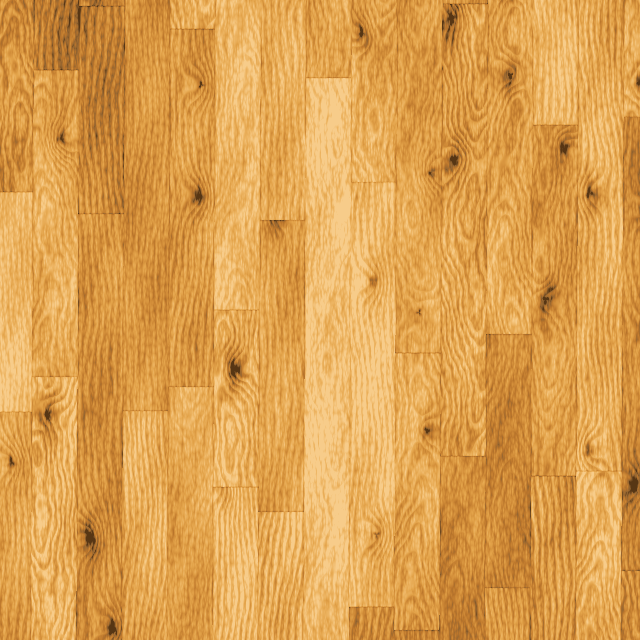
A WebGL 2 fragment shader for this texture:

```glsl
#version 300 es
precision highp float;
// Oak strip floor: staggered vertical planks with arched growth rings, fibres and knots.
// Every layer shifts one tone value, which a ramp of honey browns turns into colour.
// Rings follow a hyperbola bent by layered sines; fibres are stretched cellular noise.

uniform vec2 u_resolution;
out vec4 fragColor;

float hash(vec2 p) {
  vec3 q = fract(p.xyx * 0.1031);
  q += dot(q, q.yzx + 33.33);
  return fract((q.x + q.y) * q.z);
}

// Distance to the nearest scattered point, roughly centred on zero
float cellular(vec2 p) {
  vec2 base = floor(p);
  float nearest = 9.0;
  for (int j = -1; j <= 1; j++) {
    for (int i = -1; i <= 1; i++) {
      vec2 cell = base + vec2(i, j);
      vec2 point = cell + vec2(hash(cell), hash(cell + 71.0));
      nearest = min(nearest, distance(p, point));
    }
  }
  return nearest - 0.48;
}

// Wavy drift of the grain along a plank
float sway(vec2 p, float seed) {
  return 0.75 * sin(1.1 * p.y + 2.0 * p.x + seed)
       + 0.40 * sin(2.7 * p.y - 4.0 * p.x + seed * 2.3)
       + 0.17 * sin(6.3 * p.y + 7.0 * p.x + seed * 3.7)
       + 0.08 * sin(13.0 * p.y - 15.0 * p.x + seed * 5.1);
}

// Dark knot wood at 0, palest sapwood at 6
vec3 woodColor(float tone) {
  vec3 ramp[7] = vec3[7](
    vec3(0.34, 0.21, 0.08), vec3(0.59, 0.40, 0.19), vec3(0.73, 0.46, 0.17),
    vec3(0.82, 0.55, 0.22), vec3(0.89, 0.64, 0.29), vec3(0.93, 0.71, 0.39),
    vec3(0.97, 0.80, 0.54));
  vec3 color = ramp[0];
  for (int i = 1; i < 7; i++) {
    color = mix(color, ramp[i], clamp(tone - float(i - 1), 0.0, 1.0));
  }
  return color;
}

void main() {
  // Plank layout, one unit per plank width
  vec2 uv = gl_FragCoord.xy / u_resolution.y;
  vec2 p = uv * 14.1;
  p.x += 0.32 - 0.07 * uv.y;
  float column = floor(p.x);
  float along = p.y / 8.8 + 5.0 * hash(vec2(column, 3.0));
  float slot = floor(along + 0.5);
  float joint = slot + 0.75 * (hash(vec2(column, slot + 40.0)) - 0.5);
  vec2 plank = vec2(column, along < joint ? slot - 1.0 : slot) + 17.0;
  float seed = 40.0 * hash(plank + 5.0);
  vec2 g = vec2(fract(p.x) - 0.5, p.y);

  // One possible knot and one possible stain per stretch of plank
  float shifted = p.y / 2.8 + hash(vec2(column, 91.0));
  vec2 knotCell = vec2(floor(shifted), column) + plank * 3.0;
  vec2 d = vec2(g.x - 0.6 * (hash(knotCell) - 0.5),
                2.8 * (fract(shifted) - 0.35 - 0.3 * hash(knotCell + 9.0)));
  float hasKnot = step(hash(knotCell + 23.0), 0.24);
  float hasStain = max(hasKnot, step(hash(knotCell + 67.0), 0.15));
  float size = 0.06 + 0.12 * hash(knotCell + 31.0);
  float swell = hasStain * exp(-9.0 * d.x * d.x - 5.0 * d.y * d.y);
  float bentX = d.x + 0.07 * sin(d.y * 5.0 + seed);
  float stain = hasStain * exp(-28.0 * bentX * bentX - 3.5 * d.y * d.y);
  float rim = length(d * vec2(1.0, 0.7)) + 0.02 * sin(3.0 * atan(d.y, d.x) + seed);
  float core = hasKnot * (1.0 - smoothstep(0.1 * size, size, rim));

  // Fibres and pores, stretched along the plank
  float fibre = cellular(p * vec2(17.0, 1.5) + plank * 3.7);
  float pore = cellular(p * vec2(21.0, 6.5) + plank * 5.3);

  // Growth rings: cathedral arches, or straight grain when the heart lies outside
  float flatSawn = step(hash(plank + 13.0), 0.6);
  float side = hash(plank + 29.0) - 0.5;
  float heart = mix(sign(side) * 0.8, side * 0.5, flatSawn) + 0.1 * sin(0.9 * p.y + seed);
  float slope = sign(hash(plank + 37.0) - 0.5) * mix(0.2, 1.2, flatSawn * hash(plank + 43.0));
  float across = g.x - heart;
  float rings = mix(6.0, 8.0, hash(plank + 83.0)) * sqrt(across * across + 0.018)
              + slope * p.y + mix(0.45, 1.0, flatSawn) * sway(g, seed)
              + 2.8 * swell + 0.12 * fibre + 0.16 * pore;
  float phase = fract(rings);
  float band = smoothstep(0.1, 0.72, phase) * (1.0 - smoothstep(0.78, 1.0, phase));
  float ringDepth = mix(0.8, 2.0, hash(plank + 53.0));

  // Sum the layers into one tone
  float tone = 4.45 + 2.9 * (hash(plank + 61.0) - 0.5);
  tone -= ringDepth * band;
  tone -= 1.2 * fibre + 1.6 * pore;
  tone += 0.4 * sin(0.8 * p.y + 2.5 * g.x + seed) + 0.3 * sin(1.9 * p.y - 5.0 * g.x + seed);
  tone += 0.33 - 2.0 * dot(uv - 0.5, uv - 0.5);
  tone -= stain * mix(0.7, 3.0, hash(knotCell + 47.0)) + 2.8 * core;

  // Thin seams along the sides and at the ends
  float seamX = 0.5 - abs(g.x);
  float seamY = abs(along - joint) * 8.8;
  tone -= 0.9 * (1.0 - smoothstep(0.005, 0.035, seamX));
  tone -= 1.0 * (1.0 - smoothstep(0.005, 0.03, seamY));

  fragColor = vec4(woodColor(tone), 1.0);
}
```
